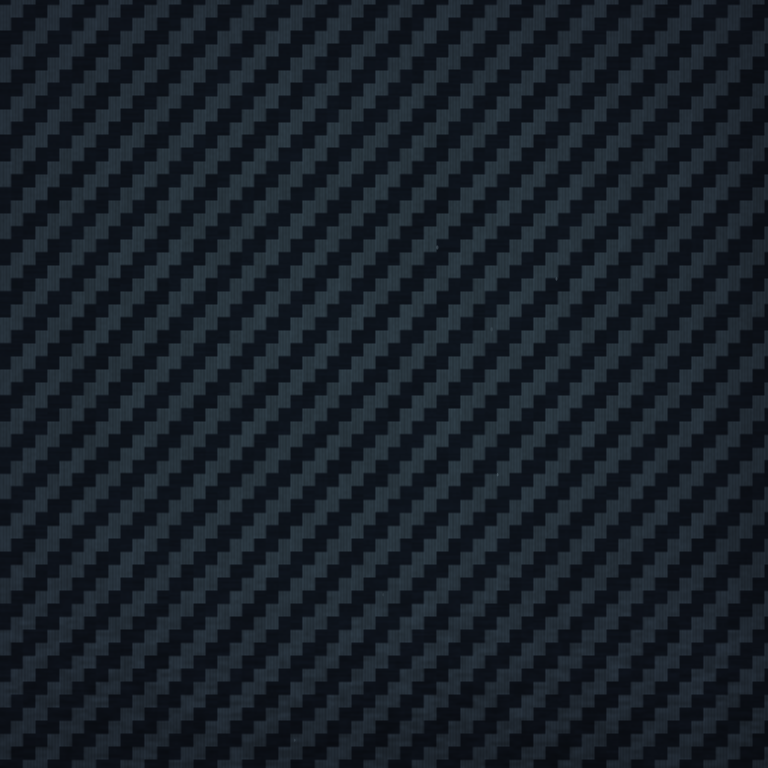
Reproduce this texture procedurally as a Shadertoy shader.

```glsl
// Carbon-fibre twill: steep stepped bands of pale upright threads over dark weft.
// Each pale block covers two rows of four and climbs one row per column.
// Soft light, ribs, wrinkles and dust finish the sheet.

#define COLUMNS 63.2      // thread columns across the canvas
#define ROWS 59.0         // weave rows down the canvas
#define TWILL 4.0         // rows from one band to the next
#define BAND 1.95         // height of a pale block, in rows
#define PHASE vec2(0.09, 2.6)  // offset of columns and rows
#define RIBS 4.0          // fine threads in one column
#define SOFTNESS 0.0026   // width of the smoothing filter
#define DUST 7            // number of dust specks
#define PALE_LIT vec3(0.163, 0.212, 0.245)
#define PALE_DIM vec3(0.130, 0.163, 0.200)
#define DARK_LIT vec3(0.052, 0.075, 0.106)
#define DARK_DIM vec3(0.046, 0.062, 0.090)

const int SAMPLES = 4;    // smoothing samples per axis

float hash(vec2 p) {
    vec3 q = fract(vec3(p.xyx) * 0.1031);
    q += dot(q, q.yzx + 33.33);
    return fract((q.x + q.y) * q.z);
}

float noise(vec2 p) {
    vec2 cell = floor(p), f = fract(p);
    f = f * f * (3.0 - 2.0 * f);
    float low = mix(hash(cell), hash(cell + vec2(1, 0)), f.x);
    float high = mix(hash(cell + vec2(0, 1)), hash(cell + vec2(1, 1)), f.x);
    return mix(low, high, f.y);
}

// Broad pool of light, strongest a little above the centre
float lighting(vec2 p) {
    vec2 offset = (p - vec2(0.46, 0.57)) * vec2(1.0, 1.15);
    return 1.0 - smoothstep(0.15, 0.75, length(offset));
}

vec3 weave(vec2 p, float light) {
    vec2 uv = p * vec2(COLUMNS, ROWS) + vec2(PHASE.x, 0.0);
    float below = floor(uv.x) + PHASE.y - uv.y;     // depth under the stair of tops
    float depth = mod(below, TWILL);
    vec2 block = vec2(floor(uv.x), floor(below / TWILL) + 100.0);

    if (depth < BAND) {
        // Upright pale threads with ribs and a faint bright seam
        float rib = cos(6.2832 * uv.x * RIBS);
        float thread = hash(vec2(floor(uv.x * RIBS), block.y)) - 0.5;
        float seam = 1.0 - smoothstep(0.04, 0.12, fract(uv.x));
        float rim = 1.0 - smoothstep(0.04, 0.12, min(depth, BAND - depth));
        float tone = 1.0 + 0.10 * rib + 0.07 * thread + 0.12 * seam + 0.06 * rim;
        tone += 0.07 * (hash(block) - 0.5);
        return mix(PALE_DIM, PALE_LIT, light) * tone;
    }
    // Dark weft with barely visible level threads
    float thread = hash(vec2(floor(uv.x * 0.5), floor(uv.y * 6.0))) - 0.5;
    float tone = 1.0 + 0.14 * thread + 0.10 * (hash(block + 41.0) - 0.5);
    return mix(DARK_DIM, DARK_LIT, light) * tone;
}

// Small pale specks, scattered by hash
float dust(vec2 p) {
    float amount = 0.0;
    for (int i = 0; i < DUST; i++) {
        float id = float(i) + 3.0;
        vec2 center = vec2(hash(vec2(id, 7.0)), hash(vec2(id, 19.0)));
        vec2 away = (p - center) * vec2(1.0, 0.6);
        float radius = mix(0.0008, 0.0018, hash(vec2(id, 31.0)));
        amount += (1.0 - smoothstep(0.4, 1.4, length(away) / radius)) * hash(vec2(id, 43.0));
    }
    return min(amount, 1.0);
}

void mainImage(out vec4 fragColor, in vec2 fragCoord) {
    vec2 p = fragCoord / iResolution.xy;
    float light = lighting(p);

    // Average the weave over a small area, never less than one pixel
    vec2 area = max(vec2(SOFTNESS), 1.0 / iResolution.xy);
    vec3 color = vec3(0.0);
    for (int i = 0; i < SAMPLES * SAMPLES; i++) {
        vec2 grid = vec2(i % SAMPLES, i / SAMPLES);
        vec2 shift = (grid + 0.5) / float(SAMPLES) - 0.5;
        color += weave(p + shift * area, light);
    }
    color /= float(SAMPLES * SAMPLES);

    // Level wrinkles near the lower edge and a soft mottle everywhere
    float wrinkle = noise(p * vec2(65.0, 190.0)) - 0.5;
    color *= 1.0 + 0.26 * wrinkle * (1.0 - smoothstep(0.05, 0.38, p.y));
    color *= 1.0 + 0.06 * (noise(p * 7.0) - 0.5) + 0.08 * (noise(p * 240.0) - 0.5);

    // Darker lower and right edges
    color *= mix(0.87, 1.0, smoothstep(0.0, 0.16, p.y));
    color *= mix(0.90, 1.0, smoothstep(0.0, 0.10, 1.0 - p.x));

    color = mix(color, vec3(0.36, 0.42, 0.46), 0.6 * dust(p));
    fragColor = vec4(color, 1.0);
}
```
